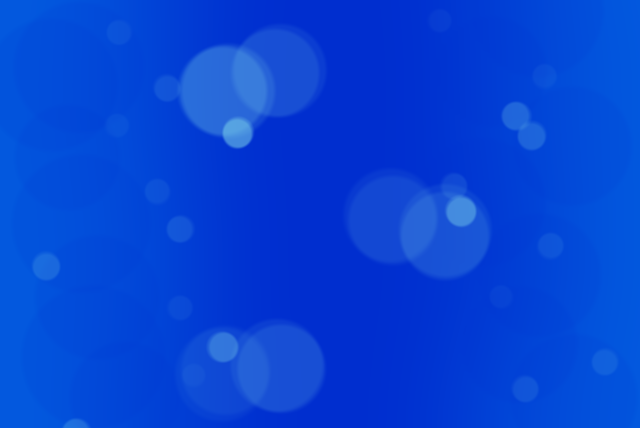
This background is drawn by a Shadertoy shader. Its source:

```glsl
const vec3 DEEP_BLUE = vec3(0.0, 0.182, 0.813);
const vec3 EDGE_BLUE = vec3(0.01, 0.345, 0.87);
const vec3 GLOW = vec3(0.5, 0.85, 0.92);

float hash(float n) {
    return fract(sin(n * 127.1 + 3.7) * 43758.5453);
}

float hash2(vec2 cell) {
    return fract(sin(dot(cell, vec2(127.1, 311.7))) * 43758.5453);
}

float valueNoise(vec2 p) {
    vec2 cell = floor(p);
    vec2 f = smoothstep(0.0, 1.0, fract(p));
    float low = mix(hash2(cell), hash2(cell + vec2(1, 0)), f.x);
    float high = mix(hash2(cell + vec2(0, 1)), hash2(cell + vec2(1, 1)), f.x);
    return mix(low, high, f.y);
}

vec2 direction(float angle) {
    return vec2(cos(angle), sin(angle));
}

float disc(vec2 p, float radius, float softness) {
    return 1.0 - smoothstep(-softness, softness, length(p) - radius);
}

// Two slightly shifted discs give a lens-like double rim
vec3 addBokeh(vec3 color, vec2 p, float radius, float strength, float softness, float tilt) {
    vec2 shift = direction(tilt) * radius * 0.06;
    float outer = disc(p - shift, radius, softness);
    float inner = disc(p + shift, radius * 0.95, softness);
    return mix(color, GLOW, strength * (0.45 * outer + 0.55 * inner));
}

// Random place on alternating sides, spread evenly over the height
vec2 sidePlace(float i, float count, float halfWidth, vec2 range, float seed) {
    float side = mod(i, 2.0) * 2.0 - 1.0;
    float x = side * halfWidth * mix(range.x, range.y, hash(i + seed));
    float y = (i + 0.5 + 1.6 * (hash(i + seed + 40.0) - 0.5)) / count;
    return vec2(x, y);
}

// Deep centre brightening toward both sides
vec3 backdrop(vec2 p, float halfWidth) {
    float spread = abs(p.x - 0.03) / halfWidth;
    spread += 0.1 * (valueNoise(p * 2.5 + 7.0) - 0.5);
    return mix(DEEP_BLUE, EDGE_BLUE, smoothstep(0.12, 1.0, spread));
}

vec3 addShadows(vec3 color, vec2 p, float halfWidth) {
    const float COUNT = 14.0;
    for (float i = 0.0; i < COUNT; i++) {
        vec2 center = sidePlace(i, COUNT, halfWidth, vec2(0.5, 0.85), 11.0);
        float radius = mix(0.12, 0.17, hash(i + 90.0));
        color = mix(color, DEEP_BLUE, 0.12 * disc(p - center, radius, 0.008));
    }
    return color;
}

vec3 addSmallLights(vec3 color, vec2 p, float halfWidth) {
    const float COUNT = 18.0;
    for (float i = 0.0; i < COUNT; i++) {
        vec2 center = sidePlace(i, COUNT, halfWidth, vec2(0.35, 0.92), 23.0);
        float level = hash(i + 61.0);
        float strength = mix(0.05, 0.25, level * level);
        color = addBokeh(color, p - center, mix(0.027, 0.034, level), strength, 0.004, i * 2.4);
    }
    return color;
}

// Each cluster is a pair of large discs with one bright accent
vec3 addClusters(vec3 color, vec2 p) {
    for (float k = 0.0; k < 3.0; k++) {
        vec2 center = vec2(-0.16 + 0.39 * mod(k, 2.0), 0.81 - 0.337 * k);
        vec2 halfGap = 0.065 * direction(0.35 * cos(2.5 * k));
        vec2 accent = center + (0.125 - 0.02 * k) * direction(2.15 * k - 1.83);
        float firstStrength = 0.1 + 0.22 * exp(-1.5 * k);
        color = addBokeh(color, p - center - halfGap, 0.108, 0.19, 0.006, k + 0.5);
        color = addBokeh(color, p - center + halfGap, 0.109, firstStrength, 0.007, k * 2.0);
        color = addBokeh(color, p - accent, 0.036, 0.52 - 0.1 * k, 0.004, k + 1.0);
    }
    return color;
}

void mainImage(out vec4 fragColor, in vec2 fragCoord) {
    float halfWidth = 0.5 * iResolution.x / iResolution.y;
    vec2 p = fragCoord / iResolution.y - vec2(halfWidth, 0.0);

    vec3 color = backdrop(p, halfWidth);
    color = addShadows(color, p, halfWidth);
    color = addClusters(color, p);
    color = addSmallLights(color, p, halfWidth);
    fragColor = vec4(color, 1.0);
}
```
